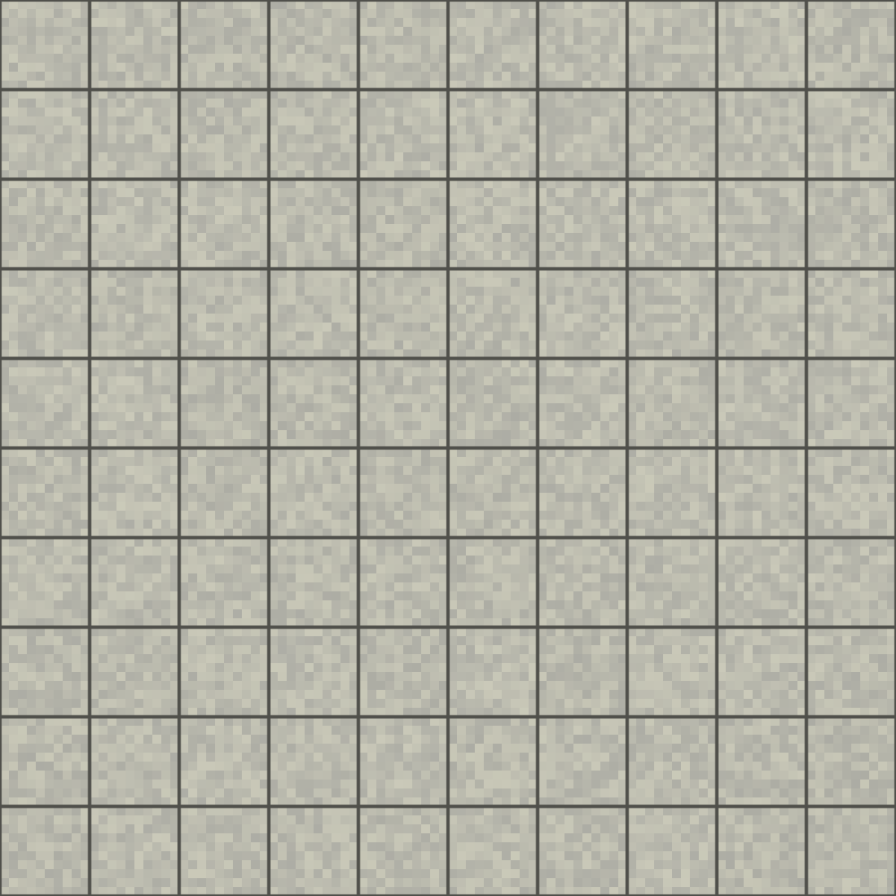
A WebGL 1 fragment shader for this texture:

```glsl
precision highp float;
// Ten by ten square stone tiles with thin dark grout, centred on the tile borders.
// Each tile is mottled by a ten by ten grid of flat patches, whose shades come from
// a hash of the wrapped patch index, so the canvas tiles without a seam.

uniform vec2 u_resolution;

float hash(vec2 p) {
    vec3 q = fract(vec3(p.xyx) * 0.1031);
    q += dot(q, q.yzx + 33.33);
    return fract((q.x + q.y) * q.z);
}

float patchShade(vec2 id) {
    return hash(mod(id, 100.0) + 7.0);
}

// Flat patches, blended over one pixel where they meet
float mottle(vec2 uv, vec2 pixel) {
    vec2 p = uv * 100.0 - 0.5;
    vec2 id = floor(p);
    vec2 blend = clamp((fract(p) - 0.5) / (100.0 * pixel) + 0.5, 0.0, 1.0);
    float bottom = mix(patchShade(id), patchShade(id + vec2(1.0, 0.0)), blend.x);
    float top = mix(patchShade(id + vec2(0.0, 1.0)), patchShade(id + 1.0), blend.x);
    return mix(bottom, top, blend.y);
}

void main() {
    vec2 pixel = 1.0 / u_resolution;
    vec2 uv = gl_FragCoord.xy * pixel;
    vec2 tile = uv * 10.0;

    // Stone: patch shades with a faint tone shift per tile
    vec3 stone = mix(vec3(0.678, 0.678, 0.645), vec3(0.790, 0.787, 0.722), mottle(uv, pixel));
    stone += 0.008 * (hash(floor(tile) + 151.0) - 0.5);

    // Grout: soft lines along the tile borders
    vec2 borderDist = 0.5 - abs(fract(tile) - 0.5);
    vec2 soft = max(vec2(0.012), 6.0 * pixel);
    vec2 face = smoothstep(0.019 - soft, 0.019 + soft, borderDist);
    vec3 color = mix(vec3(0.315, 0.315, 0.295), stone, face.x * face.y);

    gl_FragColor = vec4(color, 1.0);
}
```
